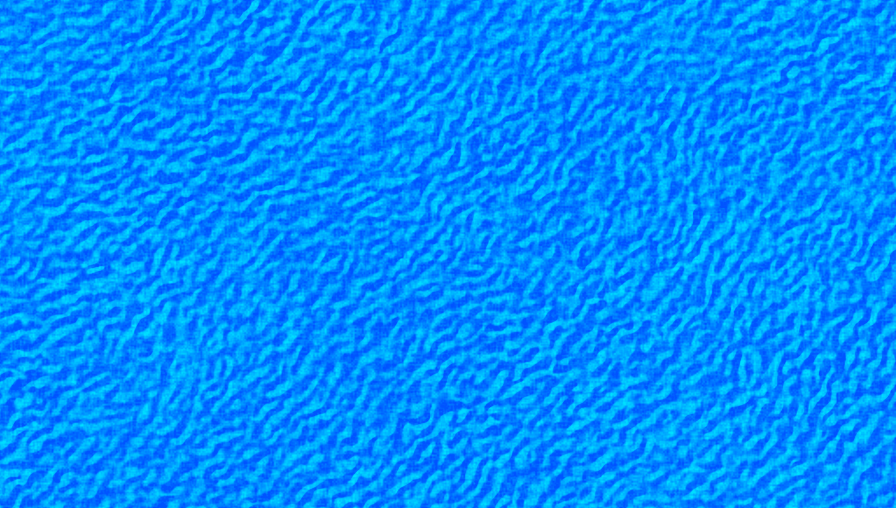
Give the GLSL for this texture, as a Shadertoy shader.

```glsl
// Embossed blue film: wavy slanted ridges with a fine woven grain.

#define DEEP vec3(0.0, 0.33, 1.0)    // colour of the hollows
#define LIGHT vec3(0.0, 0.87, 1.0)   // colour of the lit ridges
#define CELLS 27.0                   // kernel cells per canvas height
#define RIDGES 1.22                  // ridges per kernel cell
#define SLANT 0.66                   // mean ridge direction, radians
#define SWAY 0.75                    // slow change of that direction
#define JITTER 1.0                   // direction spread of single ridges
#define BASE 0.425                   // mean tone
#define CONTRAST 0.37                // tone range of the relief
#define GRAIN 0.25                   // strength of the woven grain
#define WOBBLE 0.009                 // unevenness of the ridge edges

const float TAU = 6.2831853;

// Four random values in 0..1 for an integer cell
vec4 hash4(ivec4 cell) {
    uvec4 v = uvec4(cell) * 1664525u + 1013904223u;
    v += v.yzxy * v.wxyz;
    v ^= v >> 16u;
    v += v.yzxy * v.wxyz;
    return vec4(v >> 8u) / 16777216.0;
}

// Smooth value noise in 0..1
float noise(vec2 p, int seed) {
    ivec2 i = ivec2(floor(p));
    vec2 f = fract(p);
    f = f * f * (3.0 - 2.0 * f);
    float a = hash4(ivec4(i, seed, 7)).x;
    float b = hash4(ivec4(i + ivec2(1, 0), seed, 7)).x;
    float c = hash4(ivec4(i + ivec2(0, 1), seed, 7)).x;
    float d = hash4(ivec4(i + ivec2(1, 1), seed, 7)).x;
    return mix(mix(a, b, f.x), mix(c, d, f.x), f.y);
}

// Sum of short wave packets whose crests run along the given angle
float ridges(vec2 p, float angle) {
    ivec2 home = ivec2(floor(p));
    float sum = 0.0;
    for (int y = -1; y <= 1; y++)
    for (int x = -1; x <= 1; x++)
    for (int k = 0; k < 3; k++) {
        ivec2 cell = home + ivec2(x, y);
        vec4 rnd = hash4(ivec4(cell, k, 1));
        vec2 d = p - vec2(cell) - rnd.xy;
        float window = max(0.0, 1.0 - dot(d, d));
        float turn = angle + JITTER * (rnd.z - 0.5);
        float across = dot(d, vec2(-sin(turn), cos(turn)));
        float pitch = RIDGES * mix(0.75, 1.3, fract(rnd.z * 17.0));
        sum += window * window * window * cos(TAU * (pitch * across + rnd.w));
    }
    return sum;
}

void mainImage(out vec4 fragColor, in vec2 fragCoord) {
    vec2 p = fragCoord / iResolution.y;

    // Slow drift of direction, depth and brightness
    float angle = SLANT + 0.18 * (p.x - 0.9) + SWAY * (noise(p * 3.1, 2) - 0.5);
    float depth = mix(0.9, 1.8, noise(p * 4.3, 3));
    float drift = 0.1 * (noise(p * 2.7, 4) - 0.5);

    // Lumpy relief, flattened at top and bottom so that its flanks are steep
    vec2 wobble = vec2(noise(p * 62.0, 11), noise(p * 62.0, 12)) - 0.5;
    float relief = ridges((p + WOBBLE * wobble) * CELLS, angle);
    relief += 1.4 * (noise(p * 90.0, 5) - 0.5);
    relief *= depth;
    relief /= sqrt(1.0 + relief * relief);

    // Thin upright and level threads plus fine specks
    float weave = noise(p * vec2(270.0, 80.0), 8) + noise(p * vec2(80.0, 270.0), 9) - 1.0;
    float specks = noise(p * 290.0, 10) - 0.5;

    float tone = BASE + drift + CONTRAST * relief + 0.05 * (relief * relief - 0.4);
    tone += GRAIN * (weave + specks);
    fragColor = vec4(mix(DEEP, LIGHT, clamp(tone, 0.0, 1.0)), 1.0);
}
```
